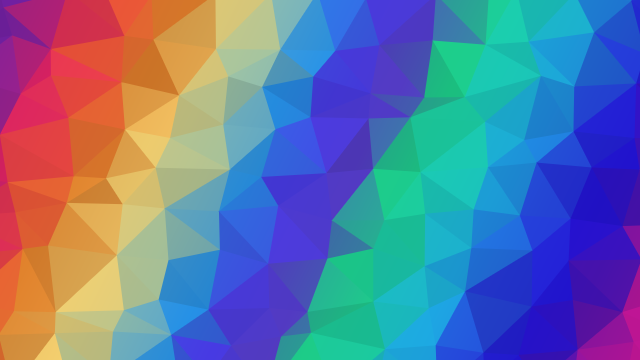
Give the GLSL for this background, as a WebGL 2 fragment shader.

```glsl
#version 300 es
precision highp float;
// Low-poly mosaic of flat triangles tinted by a slanted rainbow gradient.

uniform vec2 u_resolution;
out vec4 fragColor;

// Lengths are in canvas heights.
const vec2 CELL = vec2(0.1447, 0.1192);   // mesh spacing
const vec2 ORIGIN = vec2(0.023, 0.0464);  // position of lattice point (0, 0)
const float JITTER = 0.56;                // vertex wander, in cells
const float SLANT = 0.5;                  // lean of the colour bands
const float RAMP_START = 0.069;           // band position of the first stop
const float RAMP_STEP = 0.1435;           // distance between stops
const float HUE_VARIATION = 0.36;         // per facet, in stops
const float LIGHT_VARIATION = 0.12;       // per facet brightness
const float FACET_SHADING = 0.12;         // gradient kept inside a facet

const int STOPS = 16;
const vec3 RAMP[STOPS] = vec3[STOPS](
  vec3(0.42, 0.12, 0.60), vec3(0.84, 0.13, 0.38),
  vec3(0.90, 0.30, 0.22), vec3(0.84, 0.48, 0.16),
  vec3(0.91, 0.78, 0.42), vec3(0.62, 0.74, 0.60),
  vec3(0.14, 0.54, 0.86), vec3(0.27, 0.22, 0.86),
  vec3(0.31, 0.22, 0.73), vec3(0.11, 0.78, 0.52),
  vec3(0.10, 0.76, 0.68), vec3(0.11, 0.62, 0.85),
  vec3(0.14, 0.26, 0.82), vec3(0.13, 0.07, 0.80),
  vec3(0.28, 0.07, 0.68), vec3(0.72, 0.08, 0.56));

vec2 hash2(vec2 p) {
  vec3 q = fract(p.xyx * vec3(0.1031, 0.1030, 0.0973));
  q += dot(q, q.yzx + 33.33);
  return fract((q.xx + q.yz) * q.zy);
}

vec2 meshVertex(vec2 id) {
  return ORIGIN + CELL * (id + JITTER * (hash2(id + 57.0) - 0.5));
}

vec3 rampColor(float t) {
  t = clamp(t, 0.0, float(STOPS) - 1.001);
  int i = int(t);
  return mix(RAMP[i], RAMP[i + 1], fract(t));
}

float cross2(vec2 a, vec2 b) {
  return a.x * b.y - a.y * b.x;
}

// Signed distance to the line through a and b, negative on its left.
float edgeDistance(vec2 p, vec2 a, vec2 b) {
  return -cross2(b - a, p - a) / length(b - a);
}

float triangleDistance(vec2 p, vec2 a, vec2 b, vec2 c) {
  return max(edgeDistance(p, a, b),
             max(edgeDistance(p, b, c), edgeDistance(p, c, a)));
}

// Facet colour in rgb, weighted by its antialiased coverage in a.
vec4 facet(vec2 p, vec2 a, vec2 b, vec2 c, vec2 seed, float pixel) {
  float coverage = clamp(0.5 - triangleDistance(p, a, b, c) / pixel, 0.0, 1.0);
  vec2 q = mix((a + b + c) / 3.0, p, FACET_SHADING);
  vec2 vary = hash2(seed) - 0.5;
  float band = q.x + SLANT * (1.0 - q.y);
  float t = (band - RAMP_START) / RAMP_STEP + HUE_VARIATION * vary.x;
  vec3 color = rampColor(t) * (1.0 + LIGHT_VARIATION * vary.y);
  return vec4(color, 1.0) * coverage;
}

void main() {
  float pixel = 1.0 / u_resolution.y;
  vec2 p = gl_FragCoord.xy * pixel;
  vec2 home = floor((p - ORIGIN) / CELL);
  vec4 sum = vec4(0.0);

  // Split each nearby quad along its shorter diagonal.
  for (int j = -1; j <= 1; j++) {
    for (int i = -1; i <= 1; i++) {
      vec2 id = home + vec2(i, j);
      vec2 a = meshVertex(id);
      vec2 b = meshVertex(id + vec2(1.0, 0.0));
      vec2 c = meshVertex(id + vec2(1.0, 1.0));
      vec2 d = meshVertex(id + vec2(0.0, 1.0));
      vec2 seed = id + 11.3;
      if (distance(a, c) < distance(b, d)) {
        sum += facet(p, a, b, c, seed, pixel);
        sum += facet(p, a, c, d, seed + 41.7, pixel);
      } else {
        sum += facet(p, a, b, d, seed, pixel);
        sum += facet(p, b, c, d, seed + 41.7, pixel);
      }
    }
  }
  fragColor = vec4(sum.rgb / max(sum.a, 0.0001), 1.0);
}
```
